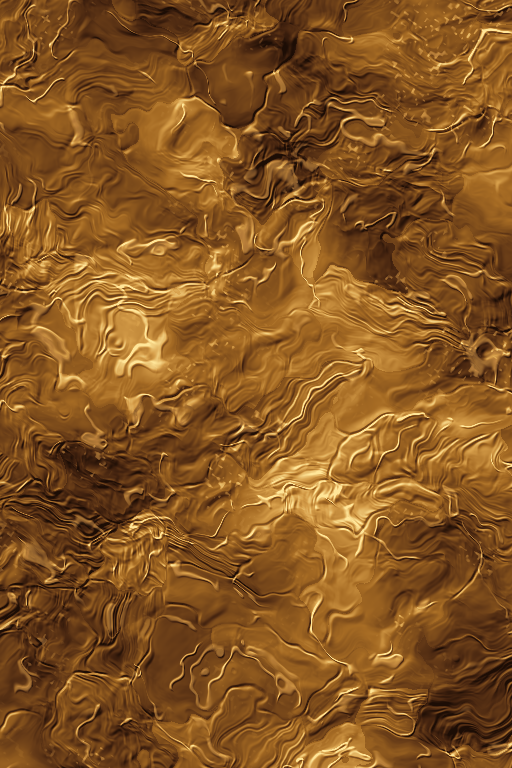
Write a Shadertoy shader that draws this texture.

```glsl
// Crumpled gold foil: overlapping creased patches with embossed streaks, dark pools and bright veins.

// Foil colours from deep shade to glint
const vec3 SHADOW = vec3(0.11, 0.05, 0.02);
const vec3 UMBER  = vec3(0.27, 0.14, 0.06);
const vec3 BROWN  = vec3(0.40, 0.23, 0.09);
const vec3 AMBER  = vec3(0.52, 0.32, 0.11);
const vec3 GOLD   = vec3(0.65, 0.42, 0.14);
const vec3 PALE   = vec3(0.66, 0.48, 0.26);
const vec3 BRIGHT = vec3(0.84, 0.62, 0.29);
const vec3 GLINT  = vec3(1.00, 0.90, 0.60);

// Sizes are in canvas heights
const vec2  PATCH_DENSITY = vec2(8.5, 11.5);
const vec2  CRUMPLE_SCALE = vec2(21.0, 30.0);
const vec2  STREAK_SCALE  = vec2(3.4, 20.0);
const vec2  LIGHT_STEP    = vec2(-0.0011, 0.0020);
const float WARP_AMOUNT   = 0.19;
const float JAG_AMOUNT    = 0.011;
const float CRUMPLE_DEPTH = 1.15;
const float STREAK_DEPTH  = 0.60;
const float VEIN_DEPTH    = 0.26;
const float RELIEF_GAIN   = 1.35;
const float MEAN_TONE     = 0.46;

struct Patch {
    vec2 id;
    vec2 local;
    float edge;
};

struct Surface {
    vec2 pos;
    vec2 id;
    float height;
    float vein;
    float rough;
};

float hash(vec2 p) {
    return fract(sin(dot(p, vec2(127.1, 311.7))) * 43758.5453);
}

float noise(vec2 p) {
    vec2 i = floor(p), f = fract(p);
    f = f * f * (3.0 - 2.0 * f);
    return mix(mix(hash(i), hash(i + vec2(1, 0)), f.x),
               mix(hash(i + vec2(0, 1)), hash(i + vec2(1, 1)), f.x), f.y);
}

float fbm(vec2 p, int octaves) {
    float sum = 0.0, weight = 0.5, total = 0.0;
    for (int i = 0; i < octaves; i++) {
        sum += weight * noise(p);
        total += weight;
        weight *= 0.5;
        p = mat2(1.6, 1.2, -1.2, 1.6) * p + 17.3;
    }
    return sum / total;
}

mat2 rotation(float a) {
    return mat2(cos(a), sin(a), -sin(a), cos(a));
}

// Nearest scattered centre and the distance to the patch border
Patch findPatch(vec2 p) {
    vec2 cell = floor(p);
    Patch foil = Patch(cell, vec2(0), 0.0);
    float nearest = 9.0, second = 9.0;
    for (int y = -1; y <= 1; y++)
    for (int x = -1; x <= 1; x++) {
        vec2 id = cell + vec2(x, y);
        vec2 offset = p - id - vec2(hash(id), hash(id + 53.7));
        float d = length(offset);
        if (d < nearest) {
            second = nearest;
            nearest = d;
            foil.id = id;
            foil.local = offset;
        } else {
            second = min(second, d);
        }
    }
    foil.edge = second - nearest;
    return foil;
}

// Thin broken filament along a contour of noise
float filament(vec2 p, float seed) {
    float path = abs(fbm(p * 7.0 + seed, 4) - 0.5);
    return smoothstep(0.017, 0.002, path) * smoothstep(0.48, 0.68, noise(p * 28.0 + seed));
}

// Height of the foil: pillowed patches, curved streaks, ridged crumples and veins
Surface foilSurface(vec2 p) {
    vec2 drift = vec2(fbm(p * 7.0, 4), fbm(p * 7.0 + 31.7, 4)) - 0.5;
    vec2 q = p + WARP_AMOUNT * drift;
    vec2 jag = vec2(noise(p * 62.0), noise(p * 62.0 + 23.9)) - 0.5;
    vec2 ragged = q + JAG_AMOUNT * jag;
    Patch foil = findPatch(ragged * PATCH_DENSITY);
    float rim = smoothstep(0.0, 0.08, foil.edge);

    vec2 s = rotation(6.2832 * hash(foil.id + 7.1)) * foil.local;
    s.y += 0.35 * s.x * s.x + 0.05 * sin(5.0 * s.x);
    s = s * STREAK_SCALE + foil.id * 17.0;
    float streak = noise(s) + 0.4 * noise(s * 1.8 + 9.0) - 0.7;
    streak *= smoothstep(0.25, 1.0, hash(foil.id + 3.3));

    float ridge = 1.0 - abs(2.0 * fbm(q * CRUMPLE_SCALE + 3.0 * drift.yx, 4) - 1.0);
    float rough = mix(0.14, 1.0, smoothstep(0.42, 0.58, fbm(p * 8.0 + 71.0, 4)));

    float vein = max(filament(ragged, 12.4), filament(ragged, 87.9));
    vein = max(vein, filament(ragged * 1.5, 45.2));
    float lift = 0.03 + 0.42 * smoothstep(0.4, 0.85, noise(q * 42.0));
    float height = rim * (lift + STREAK_DEPTH * streak + CRUMPLE_DEPTH * rough * (ridge - 0.75));
    return Surface(q, foil.id, height + VEIN_DEPTH * vein, vein, rough);
}

// Foil colour for a tone from 0 (shade) to about 1.2 (glint)
vec3 foilColor(float tone) {
    vec3 c = mix(SHADOW, UMBER, clamp(tone / 0.2, 0.0, 1.0));
    c = mix(c, BROWN, clamp((tone - 0.20) / 0.16, 0.0, 1.0));
    c = mix(c, AMBER, clamp((tone - 0.36) / 0.16, 0.0, 1.0));
    c = mix(c, GOLD, clamp((tone - 0.52) / 0.16, 0.0, 1.0));
    c = mix(c, BRIGHT, clamp((tone - 0.68) / 0.22, 0.0, 1.0));
    return mix(c, GLINT, clamp((tone - 0.90) / 0.30, 0.0, 1.0));
}

void mainImage(out vec4 fragColor, in vec2 fragCoord) {
    vec2 p = fragCoord / iResolution.y + 2.6;
    Surface foil = foilSurface(p);
    float slope = foil.height - foilSurface(p + LIGHT_STEP).height;

    // Broad tone: patch shade, dark pools and soft reflections
    float tone = MEAN_TONE + 0.28 * (hash(foil.id + 19.0) - 0.5);
    tone += 0.85 * (fbm(foil.pos * 5.0 + 40.0, 4) - 0.5);
    tone += 0.45 * (fbm(foil.pos * vec2(20.0, 32.0), 4) - 0.5);
    tone -= 0.08 * (foil.rough - 0.55);

    // Directional relief and metallic glints
    float speckle = smoothstep(0.70, 0.95, noise(rotation(0.6) * p * 210.0)) * foil.rough
                  * smoothstep(0.5, 0.7, noise(p * 18.0 + 8.0));
    tone += clamp(RELIEF_GAIN * slope, -0.38, 0.46) + 0.26 * foil.vein + 0.34 * speckle;

    vec3 color = foilColor(tone);
    float paleness = 0.5 * foil.vein + 0.5 * speckle + 0.9 * max(slope - 0.08, 0.0);
    color = mix(color, max(color, PALE), clamp(paleness, 0.0, 0.6));
    fragColor = vec4(color, 1.0);
}
```
